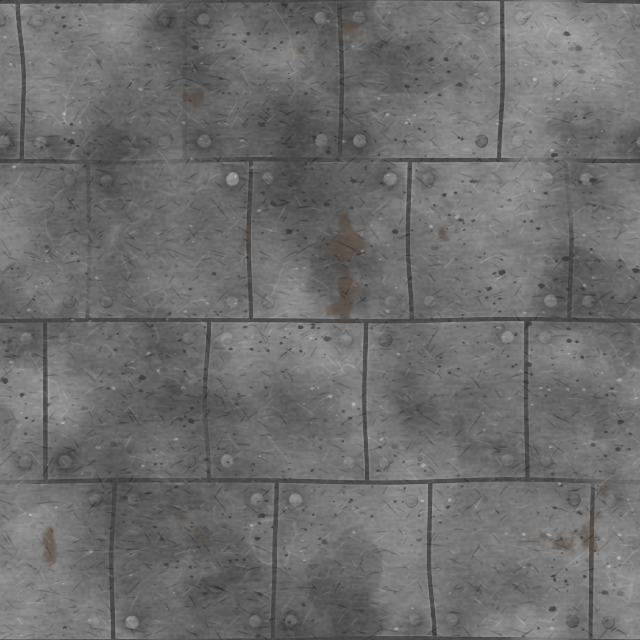
Reproduce this texture procedurally as a Shadertoy shader.

```glsl
// Weathered grey metal plates in four staggered rows, riveted at the corners

const float PLATES = 4.0;          // plates across and down
const float SEAM_HALF = 0.013;     // the sizes below are in plate widths
const float RIVET_INSET = 0.118;
const float RIVET_RADIUS = 0.042;
const vec3 SEAM_COLOR = vec3(0.27);
const vec3 SPECK_COLOR = vec3(0.21);
const vec3 RUST_COLOR = vec3(0.34, 0.28, 0.235);

float hash(vec2 p) {
    vec3 q = fract(vec3(p.xyx) * 0.1031);
    q += dot(q, q.yzx + 33.33);
    return fract((q.x + q.y) * q.z);
}

// Value noise that wraps at the canvas edges
float noise(vec2 uv, vec2 freq, float seed) {
    vec2 p = uv * freq, i = floor(p), f = fract(p);
    f = f * f * (3.0 - 2.0 * f);
    vec2 a = mod(i, freq) + seed, b = mod(i + 1.0, freq) + seed;
    return mix(mix(hash(a), hash(vec2(b.x, a.y)), f.x),
               mix(hash(vec2(a.x, b.y)), hash(b), f.x), f.y);
}

float fbm(vec2 uv, vec2 freq, float seed) {
    float sum = 0.0, amp = 0.516;
    for (int i = 0; i < 5; i++) {
        sum += amp * noise(uv, freq, seed + float(i) * 17.0);
        freq *= 2.0;
        amp *= 0.5;
    }
    return sum;
}

// One random, mostly level scratch in some cells of a grid
float scratches(vec2 uv, float cells, float seed, float px) {
    vec2 p = uv * cells + hash(vec2(seed, 3.0));
    vec2 id = mod(floor(p), cells) + seed;
    float angle = (hash(id) - 0.5) * 2.2;
    vec2 dir = vec2(cos(angle), sin(angle));
    vec2 q = fract(p) - 0.5;
    q.y += (hash(id + 41.0) - 0.5) * 0.2;
    float reach = mix(0.1, 0.38, hash(id + 7.0));
    float along = dot(q, dir);
    float across = abs(dot(q, vec2(-dir.y, dir.x)) + 0.15 * along * along);
    float line = 1.0 - smoothstep(0.0, 0.0006 + px, across / cells);
    float taper = 1.0 - smoothstep(reach * 0.4, reach, abs(along));
    return line * taper * step(0.45, hash(id + 19.0));
}

// Small irregular pits in some cells of a grid
float specks(vec2 uv, float cells, float density, float seed, float px) {
    vec2 p = uv * cells, id = mod(floor(p), cells) + seed;
    vec2 center = 0.3 + 0.4 * vec2(hash(id), hash(id + 11.0));
    float radius = mix(0.05, 0.22, pow(hash(id + 23.0), 2.0));
    float d = length((fract(p) - center) * vec2(0.8, 1.1));
    d += 0.16 * (noise(uv, vec2(cells * 5.0), seed) - 0.5);
    float edge = px * cells;
    return (1.0 - smoothstep(radius - edge, radius + edge, d)) * step(1.0 - density, hash(id + 31.0));
}

void mainImage(out vec4 fragColor, in vec2 fragCoord) {
    vec2 uv = fragCoord / iResolution.xy;
    float px = 1.0 / iResolution.y, aa = PLATES * px;

    // Cloudy metal with grain and brushed streaks
    float clouds = fbm(uv, vec2(4.0), 5.0);
    float mottle = fbm(uv, vec2(11.0), 60.0);
    float grain = noise(uv, vec2(230.0), 9.0) + noise(uv, vec2(70.0, 300.0), 13.0) - 1.0;
    float tone = 0.447 + 0.38 * (clouds - 0.5) + 0.23 * (mottle - 0.5) + 0.045 * grain;

    // Dark stains and faint pale veins
    float stain = fbm(uv, vec2(9.0), 120.0);
    tone -= 0.05 * smoothstep(0.58, 0.64, stain);
    float vein = 1.0 - smoothstep(0.0, 0.015, abs(fbm(uv, vec2(6.0), 210.0) - 0.5));
    tone += 0.045 * vein * smoothstep(0.5, 0.65, noise(uv, vec2(7.0), 33.0));

    // Staggered plate layout with slightly bent seams
    vec2 bend = vec2(noise(uv, vec2(6.0, 8.0), 71.0), noise(uv, vec2(5.0), 83.0)) - 0.5;
    vec2 p = uv * PLATES + bend * vec2(0.055, 0.035);
    float row = mod(PLATES - 1.0 - floor(p.y), PLATES);
    p.x -= 0.135 + 0.42 * mod(row, 2.0) + 0.15 * step(2.0, row);
    vec2 plate = vec2(mod(floor(p.x), PLATES), row);
    vec2 cell = fract(p), side = step(0.5, cell);
    vec2 border = min(cell, 1.0 - cell);
    tone += 0.025 * (hash(plate + 50.0) - 0.5);

    // Worn seams with a thin pale lip
    float d = min(border.x, border.y);
    float wear = mix(0.2, 0.85, smoothstep(0.22, 0.45, noise(uv, vec2(7.0), 140.0)));
    float lip = smoothstep(0.012, 0.019, d) * (1.0 - smoothstep(0.019, 0.03, d));
    tone += 0.06 * lip * wear * mottle;
    tone -= 0.025 * exp(-d * 22.0);
    float seam = 1.0 - smoothstep(SEAM_HALF - aa * 0.5, SEAM_HALF + aa * 0.5, d);
    vec3 color = mix(vec3(tone), SEAM_COLOR + 0.04 * grain, seam * wear);

    // Domed rivets, each with its own brightness and grime
    vec2 local = (border - RIVET_INSET) * (1.0 - 2.0 * side);
    float r = length(local), luck = hash(plate * 2.0 + side + 90.0);
    float grime = hash(plate * 2.0 + side + 130.0);
    color -= (0.03 + 0.10 * grime * grime) * exp(-r * r * 170.0);
    float dome = 1.0 - smoothstep(RIVET_RADIUS - aa * 0.5, RIVET_RADIUS + aa * 0.5, r);
    float light = dot(local, vec2(-0.6, 0.8)) / RIVET_RADIUS;
    float cap = mix(0.40, 0.54, luck) + 0.05 * light + 0.3 * (mottle - 0.5) + 0.06 * grain;
    cap -= 0.07 * smoothstep(0.7, 1.0, r / RIVET_RADIUS);
    color = mix(color, vec3(cap), dome * 0.88);

    // Rust, scratches and pits
    float rust = smoothstep(0.70, 0.78, fbm(uv, vec2(13.0), 300.0));
    color = mix(color, RUST_COLOR, 0.6 * rust);
    for (int i = 0; i < 4; i++) {
        float k = float(i);
        color -= 0.075 * scratches(uv, 15.0 + 6.0 * k, 400.0 + 37.0 * k, px);
        color += 0.055 * scratches(uv, 13.0 + 5.0 * k, 600.0 + 37.0 * k, px);
    }
    float patches = smoothstep(0.3, 0.65, noise(uv, vec2(9.0), 160.0));
    float pits = max(specks(uv, 48.0, 0.16, 700.0, px), specks(uv, 85.0, 0.14, 800.0, px));
    color = mix(color, SPECK_COLOR, 0.75 * pits * mix(0.25, 1.0, patches));
    color += 0.16 * specks(uv, 75.0, 0.04, 900.0, px);

    fragColor = vec4(clamp(color, 0.0, 1.0), 1.0);
}
```
